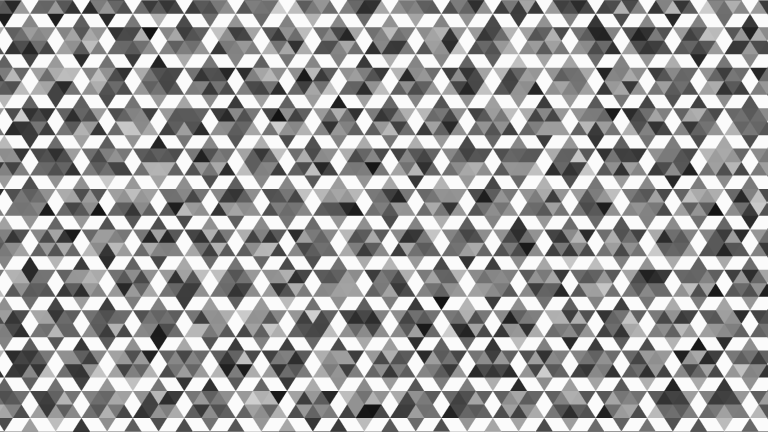
This pattern is drawn by a WebGL 2 fragment shader. Its source:

```glsl
#version 300 es
precision highp float;
// Six-pointed stars, each of twelve randomly grey triangles, with white rhombi between.
// A skewed grid splits the plane into triangles; the cell index modulo 3
// tells which of them belong to a rhombus. Edges are smoothed by supersampling.
uniform vec2 u_resolution;
out vec4 fragColor;

float hash(vec3 p) {
    return fract(sin(dot(p, vec3(127.1, 311.7, 74.7))) * 43758.5453);
}

// p is in canvas heights
float triangleTone(vec2 p) {
    // Triangle units: one side across, one row up
    vec2 grid = p * vec2(25.2, 32.07) - vec2(1.75, 1.04);
    grid.x -= 0.5 * grid.y;
    vec2 cell = floor(grid);
    vec2 local = grid - cell;
    bool pointsUp = local.x + local.y < 1.0;

    // Rhombi join the centre of each large downward triangle to its corners
    vec2 m = mod(cell + 0.5, 3.0) - 0.5;
    bool outer = max(m.x, m.y) > 1.5;
    bool rhombus = outer && (pointsUp ? min(m.x, m.y) > 0.5
                                      : mod(m.x + m.y + 0.5, 2.0) < 1.0);
    if (rhombus) return 0.985;

    // Two hashes weight the greys towards the middle of the range
    vec3 id = vec3(cell, pointsUp ? 1.0 : 0.0);
    return 0.07 + 0.75 * mix(hash(id), hash(id + 19.3), 0.28);
}

void main() {
    float tone = 0.0;
    for (int j = 0; j < 4; j++) {
        for (int i = 0; i < 4; i++) {
            vec2 offset = (vec2(i, j) - 1.5) * 0.3;
            tone += triangleTone((gl_FragCoord.xy + offset) / u_resolution.y);
        }
    }
    fragColor = vec4(vec3(tone / 16.0), 1.0);
}
```
